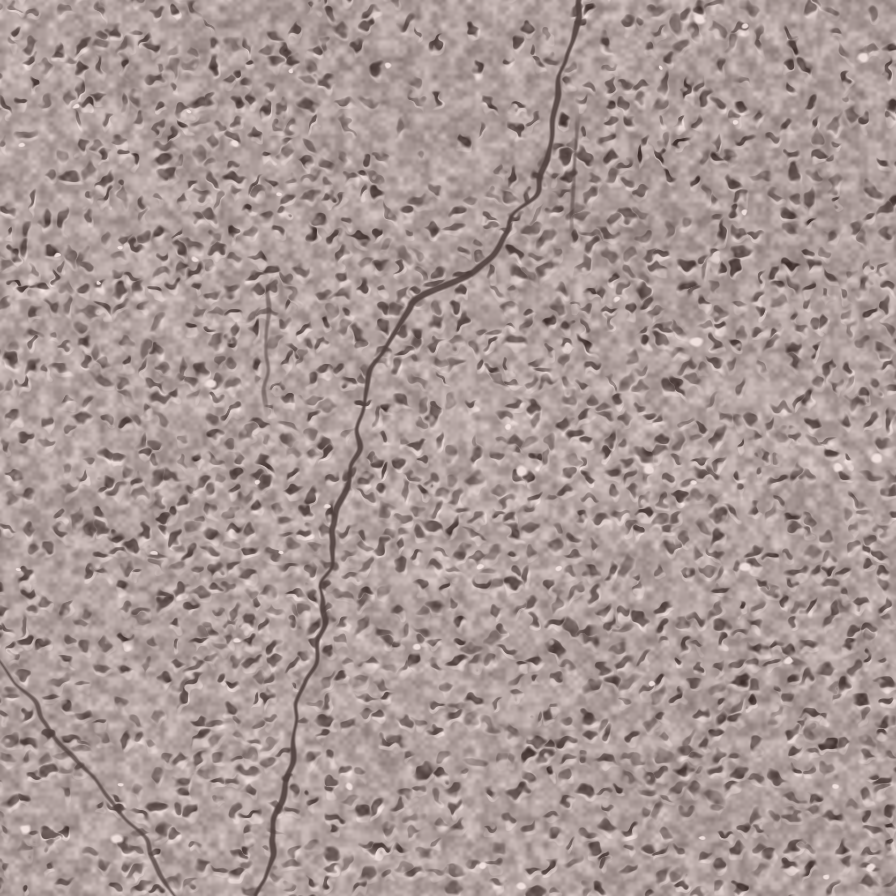
Reproduce this texture procedurally as a WebGL 2 fragment shader.

```glsl
#version 300 es
precision highp float;
// Weathered pinkish-grey plaster: soft mottled ground, jittered-grid pits
// with pale lower rims, sparse white grains and thin wandering cracks.
// All parts add to one tone, which is tinted at the end.

uniform vec2 u_resolution;
out vec4 fragColor;

const float BASE_TONE = 0.695;
const vec3 TINT = vec3(0.0, -0.06, -0.07);
const float GRAIN_COARSE = 0.20;
const float GRAIN_FINE = 0.11;
const float PIT_CELLS = 48.0;
const float PIT_DEPTH = 0.29;
const float RIM_LIGHT = 0.11;
const float SPECK_CELLS = 20.0;
const float SPECK_SHARE = 0.13;
const float CRACK_DEPTH = 0.38;
const float CRACK_WIDTH = 0.0024;

float hash(vec2 p) {
  return fract(sin(dot(p, vec2(127.1, 311.7))) * 43758.5453);
}

vec2 hash2(vec2 p) {
  return vec2(hash(p), hash(p + 57.3));
}

float noise(vec2 p) {
  vec2 i = floor(p), f = fract(p);
  f = f * f * (3.0 - 2.0 * f);
  return mix(mix(hash(i), hash(i + vec2(1, 0)), f.x),
             mix(hash(i + vec2(0, 1)), hash(i + vec2(1, 1)), f.x), f.y);
}

// 1 inside the shape, fading softly past its outline.
float softBlob(vec2 q, vec2 radii) {
  return 1.0 - smoothstep(0.55, 1.25, length(q / radii));
}

// Share of cells holding a pit: broad smooth patches, denser on the left.
float pitDensity(vec2 p) {
  float patches = noise(p * 5.0 + 3.7) * 0.6 + noise(p * 11.0 + 8.1) * 0.4;
  float bare = softBlob(p - vec2(0.47, 0.88), vec2(0.13, 0.16));
  return 0.42 + 0.75 * patches - 0.16 * p.x - 0.45 * bare;
}

// x: darkness of the pits, y: brightness of their rims.
vec2 pits(vec2 p) {
  vec2 warp = vec2(noise(p * 120.0), noise(p * 120.0 + 31.0)) - 0.5;
  vec2 g = p * PIT_CELLS + warp * 0.5;
  vec2 cell = floor(g);
  vec2 result = vec2(0.0);
  for (int j = -1; j <= 1; j++) {
    for (int i = -1; i <= 1; i++) {
      vec2 id = cell + vec2(i, j);
      if (hash(id + 11.0) > pitDensity(id / PIT_CELLS)) continue;
      vec2 q = g - id - mix(vec2(0.15), vec2(0.85), hash2(id));
      float spread = mix(1.5, 3.0, clamp(p.y, 0.0, 1.0));
      float angle = 0.25 + (hash(id + 23.0) - 0.5) * spread;
      mat2 turn = mat2(cos(angle), -sin(angle), sin(angle), cos(angle));
      vec2 shape = hash2(id + 37.0);
      vec2 radii = vec2(mix(0.25, 0.56, shape.x), mix(0.17, 0.31, shape.y));
      float strength = mix(0.55, 1.2, hash(id + 71.0));
      result.x = max(result.x, strength * softBlob(turn * q, radii));
      vec2 below = q + vec2(-0.08, 0.3);
      result.y = max(result.y, strength * softBlob(turn * below, radii));
    }
  }
  return result;
}

float specks(vec2 p) {
  vec2 g = p * SPECK_CELLS, id = floor(g);
  vec2 q = fract(g) - mix(vec2(0.2), vec2(0.8), hash2(id + 5.0));
  q += (noise(p * 150.0) - 0.5) * 0.06;
  float size = mix(0.06, 0.15, pow(hash(id + 91.0), 2.0));
  return step(hash(id + 43.0), SPECK_SHARE) * softBlob(q, vec2(size, size * 0.8));
}

// Horizontal place of a crack at height y.
float crackPath(float y, int id) {
  float seed = float(id) * 9.7;
  float wander = (noise(vec2(y * 15.0, seed)) - 0.5) * 0.026
               + (noise(vec2(y * 46.0, seed + 4.0)) - 0.5) * 0.013;
  if (id == 0) return 0.30 + 0.2 * y + 0.1 * smoothstep(0.52, 0.85, y)
                    + 0.045 * smoothstep(0.66, 0.70, y) + wander;
  if (id == 1) return 0.20 - 0.78 * y + wander;
  return (id == 2 ? 0.643 : 0.30) + 0.5 * wander;
}

float crack(vec2 p, int id, float width) {
  float x = crackPath(p.y, id);
  float slope = (crackPath(p.y + 0.002, id) - x) / 0.002;
  float dist = abs(p.x - x) / sqrt(1.0 + slope * slope);
  float w = width * mix(0.6, 1.5, noise(vec2(p.y * 38.0, float(id) + 2.0)));
  float blur = max(0.0016, 1.0 / u_resolution.y);
  return 1.0 - smoothstep(w - blur, w + blur, dist);
}

float span(float y, float low, float high) {
  return smoothstep(low, low + 0.03, y) * (1.0 - smoothstep(high - 0.03, high, y));
}

void main() {
  vec2 p = gl_FragCoord.xy / u_resolution.y;

  // Mottled ground
  float tone = BASE_TONE + (noise(p * 4.0 + 19.0) - 0.5) * 0.04;
  tone += (noise(p * 105.0) - 0.5) * GRAIN_COARSE;
  tone += (noise(p * 210.0 + 7.0) - 0.5) * GRAIN_FINE;

  // Pits, rims and white grains
  vec2 pit = pits(p);
  tone += RIM_LIGHT * pit.y * (1.0 - min(pit.x, 1.0)) - PIT_DEPTH * pit.x;
  tone = mix(tone, 0.96, specks(p) * 0.9);

  // Two long cracks and two faint short ones
  float dark = max(crack(p, 0, CRACK_WIDTH), 0.85 * crack(p, 1, CRACK_WIDTH * 0.85));
  dark = max(dark, 0.6 * crack(p, 2, CRACK_WIDTH * 0.8) * span(p.y, 0.73, 0.88));
  dark = max(dark, 0.6 * crack(p, 3, CRACK_WIDTH * 0.8) * span(p.y, 0.53, 0.70));
  tone = mix(tone, BASE_TONE - CRACK_DEPTH, dark * 0.9);

  fragColor = vec4(clamp(max(tone, 0.24) + TINT, 0.0, 1.0), 1.0);
}
```
